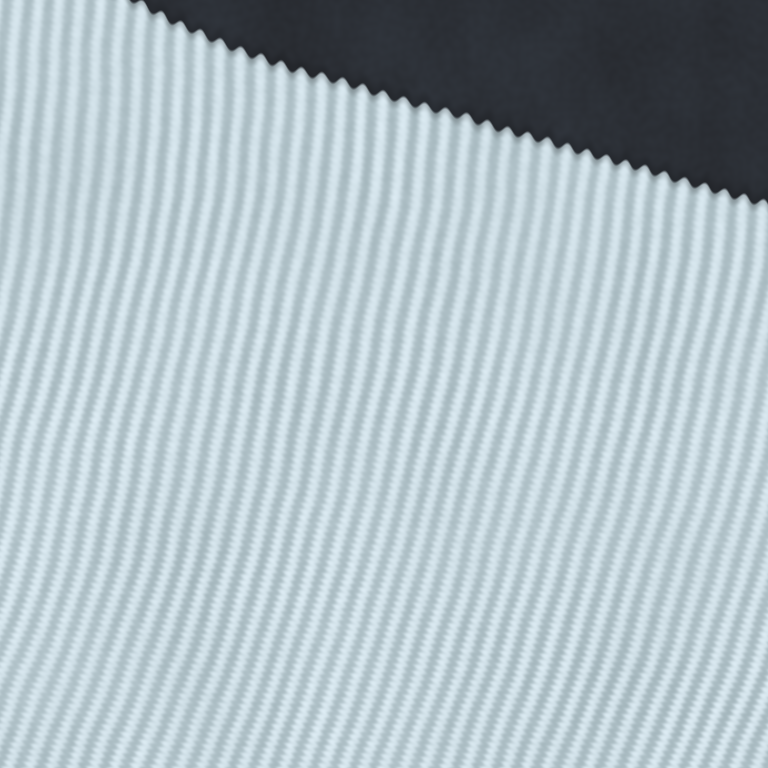
Reproduce this texture procedurally as a Shadertoy shader.

```glsl
vec2 hashGradient(vec2 cell) {
    vec2 p = fract(cell * vec2(0.1031, 0.1130));
    p += dot(p, p.yx + 33.33);
    float angle = 6.2832 * fract((p.x + p.y) * p.x * 17.3);
    return vec2(cos(angle), sin(angle));
}

// Gradient noise, roughly -0.7 to 0.7
float gradientNoise(vec2 p) {
    vec2 cell = floor(p), f = fract(p);
    vec2 u = f * f * f * (f * (f * 6.0 - 15.0) + 10.0);
    float a = dot(hashGradient(cell), f);
    float b = dot(hashGradient(cell + vec2(1, 0)), f - vec2(1, 0));
    float c = dot(hashGradient(cell + vec2(0, 1)), f - vec2(0, 1));
    float d = dot(hashGradient(cell + vec2(1, 1)), f - vec2(1, 1));
    return mix(mix(a, b, u.x), mix(c, d, u.x), u.y);
}

float fbm(vec2 p) {
    float sum = 0.0, amplitude = 0.6;
    for (int i = 0; i < 3; i++) {
        sum += amplitude * gradientNoise(p);
        p = p * 2.03 + 7.1;
        amplitude *= 0.5;
    }
    return sum;
}

// Rib coordinate: whole numbers fall on the crests
float ribCoordinate(vec2 uv) {
    float depth = 1.0 - uv.y;
    float lean = 0.07 * depth + 0.16 * depth * depth;
    float wobble = 0.012 * gradientNoise(uv * vec2(2.5, 4.0) + 3.7)
                 + 0.003 * gradientNoise(uv * vec2(9.0, 13.0));
    return 37.0 * (uv.x + lean + wobble);
}

vec3 ribbedCloth(vec2 uv, float rib) {
    // Small slanted stitches, clearer towards the bottom
    float stitch = sin(6.2832 * (uv.y * 112.0 + uv.x * 45.0));
    float stitchDepth = mix(0.12, 0.035, smoothstep(0.1, 0.8, uv.y));
    float crest = 0.5 + 0.5 * cos(6.2832 * rib + stitch * stitchDepth * 3.0);
    crest = mix(crest, smoothstep(0.0, 1.0, crest), 0.4);

    // Uneven relief and soft folds
    float relief = 0.86 + 0.3 * gradientNoise(uv * 5.0 + 11.0);
    float light = 0.5 + (crest - 0.5) * relief + stitch * stitchDepth * 0.5 * crest;
    light += 0.16 * fbm(uv * vec2(5.0, 3.0) + 1.3);
    light += 0.12 * gradientNoise(uv * vec2(110.0, 80.0));
    return mix(vec3(0.66, 0.73, 0.755), vec3(0.85, 0.91, 0.94), light);
}

vec3 darkCloth(vec2 uv) {
    float mottling = 0.5 + 0.9 * fbm(uv * vec2(9.0, 6.0) + 5.0)
                   + 0.25 * gradientNoise(uv * 90.0);
    return mix(vec3(0.15, 0.16, 0.18), vec3(0.19, 0.21, 0.24), mottling);
}

void mainImage(out vec4 fragColor, in vec2 fragCoord) {
    vec2 uv = fragCoord / iResolution.xy;
    float rib = ribCoordinate(uv);

    // Sloping hem, scalloped by the rib ends
    float bend = max(0.39 - uv.x, 0.0);
    float hem = 0.909 - 0.288 * (uv.x - 0.39) + 0.6 * bend * bend;
    hem += 0.005 * cos(6.2832 * rib) + 0.003 * gradientNoise(uv * 14.0);
    float above = uv.y - hem;

    vec3 cloth = ribbedCloth(uv, rib);
    cloth *= 1.0 - 0.2 * smoothstep(-0.014, 0.0, above);
    vec3 dark = darkCloth(uv) * mix(0.85, 1.0, smoothstep(0.0, 0.02, above));

    float softness = max(0.0025, 1.0 / iResolution.y);
    fragColor = vec4(mix(cloth, dark, smoothstep(-softness, softness, above)), 1.0);
}
```
